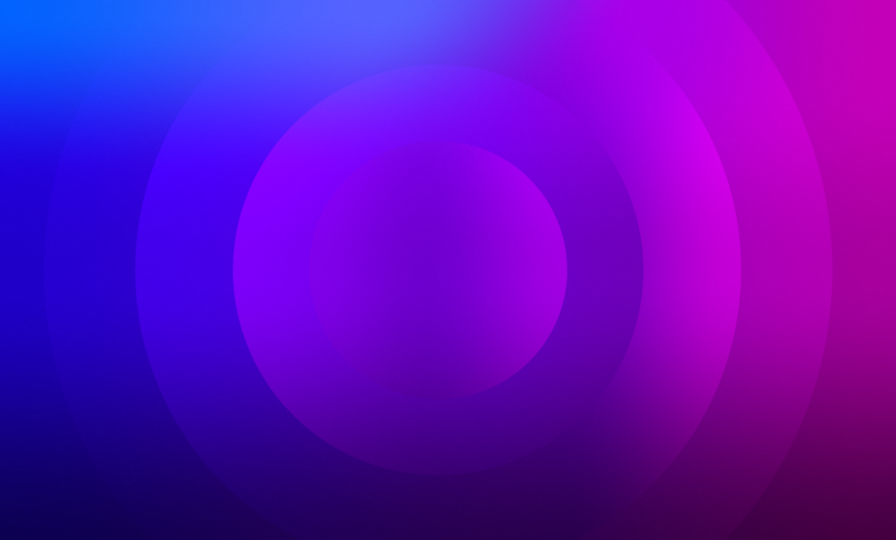
Give the GLSL for this background, as a WebGL 2 fragment shader.

```glsl
#version 300 es
precision highp float;

uniform vec2 u_resolution;
out vec4 fragColor;

// Disc layout, radii in canvas heights
const vec2 CENTER = vec2(0.489, 0.5);
const int DISCS = 4;
const float RADII[DISCS] = float[](0.730, 0.561, 0.380, 0.239);

// Position of the middle colour across each disc
const float MIDPOINT[DISCS] = float[](0.5, 0.70, 0.55, 0.45);

// Left, middle and right colours of each disc, largest first
const vec3 LEFT[DISCS] = vec3[](
    vec3(0.15, 0.0, 0.82), vec3(0.26, 0.0, 0.92),
    vec3(0.49, 0.0, 0.98), vec3(0.50, 0.0, 0.92));
const vec3 MIDDLE[DISCS] = vec3[](
    vec3(0.36, 0.0, 0.78), vec3(0.40, 0.0, 0.75),
    vec3(0.42, 0.0, 0.84), vec3(0.43, 0.0, 0.81));
const vec3 RIGHT[DISCS] = vec3[](
    vec3(0.70, 0.0, 0.71), vec3(0.77, 0.0, 0.84),
    vec3(0.43, 0.0, 0.73), vec3(0.63, 0.0, 0.89));

const vec3 BACK_LEFT = vec3(0.12, 0.0, 0.79);
const vec3 BACK_MIDDLE = vec3(0.35, 0.0, 0.74);
const vec3 BACK_RIGHT = vec3(0.66, 0.0, 0.62);

// Light from above and the dark floor
const vec3 AZURE = vec3(0.0, 0.42, 1.0);
const vec3 PERIWINKLE = vec3(0.33, 0.42, 1.0);
const vec3 ORCHID = vec3(0.67, 0.0, 0.92);
const vec2 ORCHID_CENTER = vec2(0.71, 1.0);
const vec2 ORCHID_SIZE = vec2(0.13, 0.22);
const float FLOOR_SHADE = 0.38;
const float TOP_BOOST = 0.16;
const float GRAIN = 0.006;

float hash(vec2 p) {
    return fract(sin(dot(p, vec2(12.9898, 78.233))) * 43758.5453);
}

vec3 ramp(vec3 a, vec3 b, vec3 c, float middle, float t) {
    vec3 first = mix(a, b, smoothstep(0.0, middle, t));
    return mix(first, c, smoothstep(middle, 1.0, t));
}

void main() {
    vec2 uv = gl_FragCoord.xy / u_resolution;
    float aspect = u_resolution.x / u_resolution.y;
    vec2 p = (uv - CENTER) * vec2(aspect, 1.0);
    float dist = length(p);
    float edge = 1.0 / u_resolution.y;

    // Backdrop and stacked discs
    vec3 color = ramp(BACK_LEFT, BACK_MIDDLE, BACK_RIGHT, 0.5, uv.x);
    for (int i = 0; i < DISCS; i++) {
        float across = p.x / (2.0 * RADII[i]) + 0.5;
        vec3 disc = ramp(LEFT[i], MIDDLE[i], RIGHT[i], MIDPOINT[i], across);
        float cover = 1.0 - smoothstep(-edge, edge, dist - RADII[i]);
        color = mix(color, disc, cover);
    }

    // Vertical shading
    float lift = smoothstep(-0.06, 0.5, uv.y);
    color *= mix(FLOOR_SHADE, 1.0, lift);
    color *= 1.0 + TOP_BOOST * smoothstep(0.5, 0.85, uv.y);

    // Orchid glow, then the blue glow with its slanted right end
    vec2 q = (uv - ORCHID_CENTER) / ORCHID_SIZE;
    color = mix(color, ORCHID, 0.85 * exp(-dot(q, q)));
    float slant = uv.x + 0.45 * (1.0 - uv.y);
    float blue = smoothstep(0.66, 0.98, uv.y);
    blue *= 1.0 - smoothstep(0.44, 0.72, slant);
    vec3 sky = mix(AZURE, PERIWINKLE, smoothstep(0.0, 0.42, uv.x));
    color = mix(color, sky, 0.92 * blue);

    // Fine grain hides banding
    color += GRAIN * (hash(floor(uv * vec2(aspect, 1.0) * 308.0)) - 0.5);
    fragColor = vec4(clamp(color, 0.0, 1.0), 1.0);
}
```
